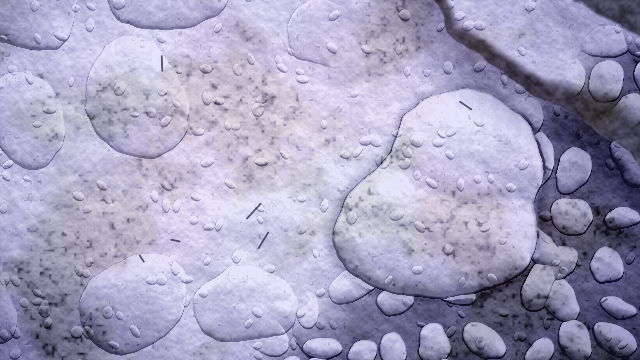
This texture is drawn by a WebGL 2 fragment shader. Its source:

```glsl
#version 300 es
precision highp float;
// Pale sandy seabed with a silted boulder, a dark ledge, loose rubble and grainy algae.
uniform vec2 u_resolution;
out vec4 fragColor;

const float RELIEF = 0.062;         // height of the rough sand crust
const float SHADE_GAIN = 0.26;      // strength of the slope lighting
const float SLOPE_STEP = 0.004;     // sampling distance for slopes
const vec2 LIGHT_DIR = vec2(0.25, 0.95);
const vec2 BRIGHT_CENTRE = vec2(0.76, 0.56);
const float BRIGHT_TONE = 0.85;
const float FALLOFF = 0.21;
const float RUBBLE_CELLS = 8.5;
const float LUMP_CELLS = 3.6;
const float PEBBLE_CELLS = 34.0;
const float GRAIN_SCALE = 115.0;
const int TWIGS = 7;

float hash(vec2 p) {
  return fract(sin(dot(p, vec2(127.1, 311.7))) * 43758.5453);
}

float noise(vec2 p) {
  vec2 i = floor(p), f = fract(p);
  f = f * f * (3.0 - 2.0 * f);
  return mix(mix(hash(i), hash(i + vec2(1, 0)), f.x),
             mix(hash(i + vec2(0, 1)), hash(i + vec2(1, 1)), f.x), f.y);
}

float fbm(vec2 p, int octaves) {
  float sum = 0.0, amp = 0.5;
  for (int i = 0; i < octaves; i++) {
    sum += amp * noise(p);
    p = mat2(1.6, 1.2, -1.2, 1.6) * p + 7.3;
    amp *= 0.5;
  }
  return sum;
}

vec2 warp(vec2 p) {
  return p + 0.07 * (vec2(fbm(p * 6.0, 4), fbm(p * 6.0 + 31.0, 4)) - 0.47);
}

// Dome height of elongated stones on a jittered grid
float stones(vec2 p, float cells, float fill) {
  vec2 q = p * cells, id = floor(q);
  float top = 0.0;
  for (int j = -1; j <= 1; j++)
    for (int i = -1; i <= 1; i++) {
      vec2 c = id + vec2(i, j);
      if (hash(c + 5.1) > fill) continue;
      vec2 rnd = vec2(hash(c), hash(c + 17.3));
      vec2 d = q - c - 0.2 - 0.6 * rnd;
      float a = 3.14 * hash(c + 9.7);
      d = mat2(cos(a), sin(a), -sin(a), cos(a)) * d;
      d.y *= 1.1 + 0.9 * rnd.x;
      float r = 0.38 + 0.3 * rnd.y;
      top = max(top, r * sqrt(max(0.0, 1.0 - dot(d, d) / (r * r))));
    }
  return top / cells;
}

// Positive inside the boulder, made of two blended ellipses
float boulder(vec2 w) {
  float a = 1.0 - length((w - vec2(1.285, 0.55)) / vec2(0.205, 0.2));
  float b = 1.0 - length((w - vec2(1.21, 0.36)) / vec2(0.28, 0.2));
  float k = clamp(0.5 + (a - b) / 0.4, 0.0, 1.0);
  return mix(b, a, k) + 0.2 * k * (1.0 - k);
}

// x: distance inside the ledge, y: distance above its front line
vec2 ledge(vec2 w) {
  float front = dot(w - vec2(1.25, 0.9), vec2(0.562, 0.827));
  return vec2(min(front, dot(w - vec2(1.22, 0.97), vec2(0.93, 0.37))), front);
}

float rubbleMask(vec2 p, float rock) {
  return smoothstep(0.0, 0.3, p.x - 0.6 - 1.1 * p.y)
       * (1.0 - smoothstep(-0.06, 0.04, rock));
}

float height(vec2 p) {
  vec2 w = warp(p);
  float rock = boulder(w), m = clamp(rock, 0.0, 1.0);
  float h = RELIEF * fbm(p * 5.0, 6) + 0.11 * sqrt(m * (2.0 - m));
  h += 0.7 * rubbleMask(p, rock) * stones(w, RUBBLE_CELLS, 0.9);
  h += 0.28 * (1.0 - smoothstep(0.75, 1.0, p.x)) * stones(w, LUMP_CELLS, 0.5);
  return h + 0.5 * stones(p + 0.2 * (w - p), PEBBLE_CELLS, 0.09);
}

// Thin dark twigs, scattered
float twigs(vec2 p) {
  float cover = 0.0;
  for (int i = 0; i < TWIGS; i++) {
    vec2 s = vec2(float(i), 3.7);
    vec2 d = p - vec2(0.1 + 1.6 * hash(s), 0.15 + 0.75 * hash(s + 2.3));
    float a = 3.14 * hash(s + 8.1);
    vec2 dir = vec2(cos(a), sin(a));
    float len = 0.008 + 0.02 * hash(s + 4.9);
    d -= dir * clamp(dot(d, dir), -len, len);
    cover = max(cover, 1.0 - smoothstep(0.001, 0.004, length(d)));
  }
  return cover;
}

void main() {
  vec2 p = gl_FragCoord.xy / u_resolution.y;
  vec2 w = warp(p);
  float rock = boulder(w), rubble = rubbleMask(p, rock);
  vec2 shelf = ledge(w);
  float onShelf = smoothstep(-0.004, 0.004, shelf.x);
  float grain = noise(p * GRAIN_SCALE), coarse = noise(p * GRAIN_SCALE * 0.45 + 9.0);

  // Broad light, dimmer toward the corners
  vec2 away = (p - BRIGHT_CENTRE) / vec2(1.05, 0.75);
  float corner = 1.0 - smoothstep(0.0, 0.5, length(p * vec2(0.8, 1.0)));
  float tone = BRIGHT_TONE - FALLOFF * dot(away, away) - 0.2 * corner;

  // Slope lighting
  float h = height(p);
  vec2 slope = vec2(height(p + vec2(SLOPE_STEP, 0.0)) - h,
                    height(p + vec2(0.0, SLOPE_STEP)) - h) / SLOPE_STEP;
  tone += clamp(-dot(slope, LIGHT_DIR) * SHADE_GAIN, -0.32, 0.1);

  // Algae patches, denser on the boulder's left rim
  float rim = smoothstep(-0.02, 0.04, rock) * (1.0 - smoothstep(0.08, 0.28, rock))
            * (1.0 - smoothstep(1.1, 1.3, p.x));
  float algae = smoothstep(0.46, 0.66, fbm(p * 5.5 + 14.0, 5)) + 0.6 * rim;
  tone -= algae * (0.06 + 0.2 * smoothstep(0.45, 0.85, 0.5 * (grain + coarse)));
  tone -= 0.16 * smoothstep(0.78, 0.95, grain) * smoothstep(0.4, 0.7, coarse);
  tone += 0.07 * (grain - 0.5);

  // Crevices between stones and contact shadow round the boulder
  float gap = 1.0 - smoothstep(0.0, 0.025, stones(w, RUBBLE_CELLS, 0.9));
  tone -= rubble * (0.05 + 0.27 * gap);
  tone -= 0.17 * smoothstep(-0.16, 0.0, rock) * (1.0 - smoothstep(0.0, 0.03, rock));

  // Ledge: shadow below, rough dark front, lit top, darker rock behind
  tone -= 0.25 * smoothstep(-0.17, 0.0, shelf.x) * (1.0 - onShelf);
  float frontWidth = 0.035 + 0.12 * max(p.x - 1.25, 0.0);
  float front = onShelf * (1.0 - smoothstep(frontWidth * 0.6, frontWidth * 1.3, shelf.x));
  float behind = smoothstep(0.285, 0.3, shelf.y);
  float darkRock = max(front, behind);
  float roughTone = 0.08 + 0.32 * fbm(p * 38.0, 3) + 0.1 * (grain - 0.5);
  tone = mix(tone, roughTone, 0.92 * darkRock);

  tone = mix(tone, 0.2, 0.8 * twigs(p));
  tone = clamp(tone, 0.06, 0.9);

  // Lavender water tint, bluer at the edges, pinker in the lit centre
  float edge = clamp(dot(away, away), 0.0, 1.0);
  float blue = 0.05 + 0.34 * tone * (1.0 - tone) + 0.035 * edge
             - 0.06 * clamp(algae, 0.0, 1.0) - 0.07 * darkRock;
  float pink = 0.02 * (1.0 - edge) * smoothstep(0.35, 0.6, fbm(p * 3.0 + 4.0, 3));
  vec3 colour = vec3(tone + pink, tone - 0.006 - 0.5 * pink, tone + blue);
  fragColor = vec4(clamp(colour, 0.0, 1.0), 1.0);
}
```
